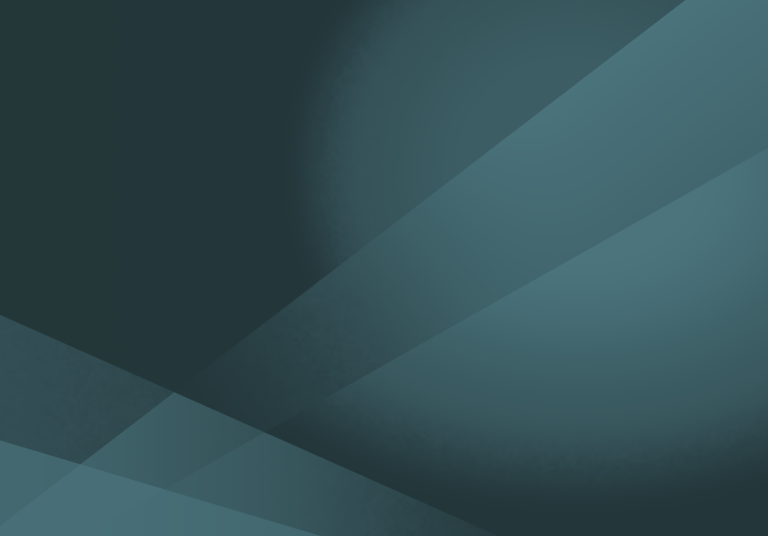
Write a Shadertoy shader that draws this background.

```glsl
// Dark teal backdrop crossed by translucent slanted panels.
// Four straight edges split the canvas; each panel has its own soft light
// falloff, and a faint grain roughens the zones where light fades to dark.

// Edges as lines: y = slope * x + offset, in units of canvas height
const vec2 EDGE_UPPER = vec2(0.7674, 0.0186);
const vec2 EDGE_LOWER = vec2(0.5656, -0.0862);
const vec2 EDGE_CORNER = vec2(-0.4440, 0.4126);
const vec2 EDGE_BASE = vec2(-0.2980, 0.1784);

const vec2 GLOW_CENTER = vec2(1.06, 0.684);
const vec2 SWEEP_CENTER = vec2(1.08, 0.684);
const float SWEEP_SQUASH = 0.75;
const float DARK = 0.215;

const vec2 TINT_RED_GREEN = vec2(0.645, 1.0);
const float TINT_BLUE = 1.075;
const float TINT_BLUE_LEFT = 1.03;
const float GRAIN_SCALE = 150.0;
const float GRAIN_AMOUNT = 0.022;

float hash(vec2 p) {
    p = fract(p * vec2(0.1031, 0.1137));
    p += dot(p, p.yx + 33.33);
    return fract((p.x + p.y) * p.x * 17.17);
}

float valueNoise(vec2 p) {
    vec2 i = floor(p), f = fract(p);
    f = f * f * (3.0 - 2.0 * f);
    vec2 e = vec2(0.0, 1.0);
    return mix(mix(hash(i), hash(i + e.yx), f.x),
               mix(hash(i + e.xy), hash(i + e.yy), f.x), f.y);
}

// One inside the near limit, zero past the far limit
float falloff(float near, float far, float d) {
    return 1.0 - smoothstep(near, far, d);
}

// Distance below a line, positive underneath
float depthBelow(vec2 edge, vec2 p) {
    return (edge.x * p.x + edge.y - p.y) / length(vec2(edge.x, 1.0));
}

float coverage(float depth) {
    return clamp(0.5 + depth * iResolution.y * 0.8, 0.0, 1.0);
}

// Round glow behind everything
float backdropLight(vec2 p) {
    float d = length(p - GLOW_CENTER);
    return DARK + 0.11 * falloff(0.38, 0.54, d) + 0.04 * falloff(0.18, 0.40, d);
}

// Beam brightening along its upper edge, dimming away from it
float beamLight(vec2 p, float depth) {
    float along = dot(p - vec2(0.0, EDGE_UPPER.y), normalize(vec2(1.0, EDGE_UPPER.x)));
    float rise = smoothstep(0.36, 1.30, along);
    return DARK + 0.235 * rise - 0.17 * depth * smoothstep(0.9, 1.3, along);
}

// Wide elliptical glow of the lower right panel
float sweepLight(vec2 p) {
    float d = length((p - SWEEP_CENTER) * vec2(SWEEP_SQUASH, 1.0));
    return DARK + 0.13 * falloff(0.45, 0.65, d) + 0.11 * falloff(0.15, 0.50, d);
}

void mainImage(out vec4 fragColor, in vec2 fragCoord) {
    vec2 p = fragCoord / iResolution.y;
    float beamDepth = depthBelow(EDGE_UPPER, p);
    float inBeam = coverage(beamDepth);
    float inSweep = coverage(depthBelow(EDGE_LOWER, p));

    // Upper panels
    float light = mix(backdropLight(p), beamLight(p, beamDepth), inBeam);
    light = mix(light, sweepLight(p), inSweep);

    // Corner panels, each cut by the two rising edges
    float corner = mix(0.31 - 0.10 * p.x, 0.425 - 0.215 * p.x, inBeam);
    corner = mix(corner, DARK + 0.155 * falloff(0.3, 1.1, p.x), inSweep);
    float base = mix(0.41 - 0.05 * p.x, 0.435, inBeam);
    base = mix(base, 0.45 - 0.08 * p.x, inSweep);
    light = mix(light, corner, coverage(depthBelow(EDGE_CORNER, p)));
    light = mix(light, base, coverage(depthBelow(EDGE_BASE, p)));

    // Grain, strongest in the half-lit zones
    float fade = (light - 0.28) / 0.04;
    float grain = valueNoise(p * GRAIN_SCALE) * 0.6
                + valueNoise(p * GRAIN_SCALE * 0.4 + 7.0) * 0.4 - 0.5;
    light += GRAIN_AMOUNT * grain * exp(-fade * fade);

    // Teal tint, slightly greener in the dark left side
    float leftShade = falloff(0.05, 0.45, p.x) * falloff(0.22, 0.30, light);
    float blue = mix(TINT_BLUE, TINT_BLUE_LEFT, leftShade);
    fragColor = vec4(light * vec3(TINT_RED_GREEN, blue), 1.0);
}
```
